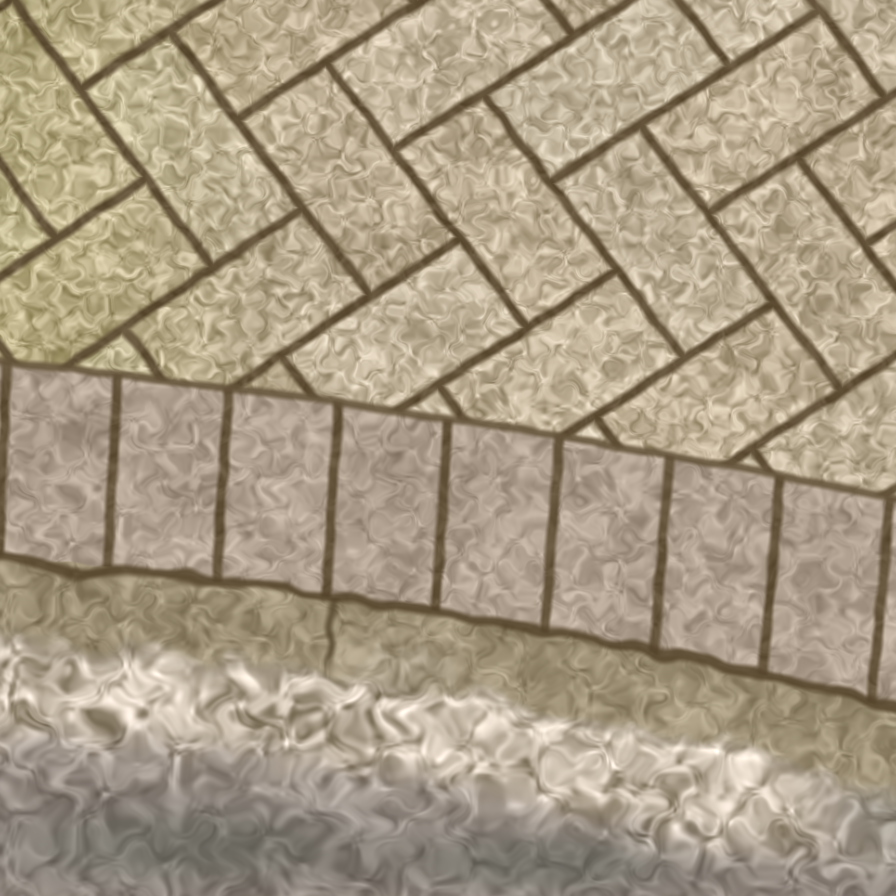
Reproduce this texture procedurally as a WebGL 1 fragment shader.

```glsl
precision highp float;
uniform vec2 u_resolution;

float hash(vec2 p) {
  return fract(sin(dot(p, vec2(127.1, 311.7))) * 43758.5453);
}

float noise(vec2 p) {
  vec2 i = floor(p), f = fract(p);
  f = f * f * (3.0 - 2.0 * f);
  return mix(mix(hash(i), hash(i + vec2(1.0, 0.0)), f.x),
             mix(hash(i + vec2(0.0, 1.0)), hash(i + vec2(1.0, 1.0)), f.x), f.y);
}

float fbm(vec2 p) {
  float sum = 0.0, amp = 0.5;
  for (int k = 0; k < 4; k++) {
    sum += amp * noise(p);
    p = mat2(1.6, 1.2, -1.2, 1.6) * p + 7.3;
    amp *= 0.5;
  }
  return sum / 0.9375;
}

// Signed, wormy grain centred on zero
float grain(vec2 p, float freq) {
  vec2 w = vec2(noise(p * freq * 0.6), noise(p * freq * 0.6 + 31.0)) - 0.5;
  vec2 q = p * freq + w * 2.4;
  return noise(q) + 0.5 * noise(q * 1.9 + 17.0) - 0.75;
}

float ellipseGlow(vec2 p, vec2 centre, vec2 radius) {
  vec2 d = (p - centre) / radius;
  return exp(-dot(d, d));
}

float line(float dist, float halfWidth, float soft) {
  return 1.0 - smoothstep(halfWidth - soft, halfWidth + soft, dist);
}

// Skewed grid coordinates along the two brick directions
vec2 gridCoords(vec2 p, vec2 origin, vec2 a, vec2 b) {
  p.y *= 0.98 - 0.03 * max(0.0, 1.0 - p.x * 2.56);
  vec2 d = p - origin;
  return vec2(d.x * b.y - d.y * b.x, a.x * d.y - a.y * d.x) / (a.x * b.y - a.y * b.x);
}

// Distance to the nearest joint three cells long, repeating every four
float jointDistance(float across, float along, float shift) {
  float k = floor(across + 0.5);
  float t = mod(along - k + shift, 4.0);
  float beyond = t > 3.0 ? min(t - 3.0, 4.0 - t) : 0.0;
  return length(vec2(across - k, beyond));
}

vec2 herringboneId(vec2 g) {
  vec2 c = floor(g);
  float e = mod(c.x - c.y, 4.0);
  if (e > 0.5 && e < 1.5) c.x -= 1.0;
  if (e > 1.5 && e < 2.5) c.y -= 1.0;
  return c;
}

vec3 herringbone(vec2 p, vec3 jointColor) {
  vec2 wobble = (vec2(noise(p * 45.0), noise(p * 45.0 + 9.0)) - 0.5) * 0.003;
  vec2 g = gridCoords(p + wobble, vec2(0.1888, 0.0326), vec2(0.1003, -0.0625), vec2(0.0749, 0.0971));
  float d = 0.12 * min(jointDistance(g.x, g.y, 0.0), jointDistance(g.y, g.x, 1.0));
  float tone = hash(herringboneId(g)) - 0.5;
  vec3 stone = mix(vec3(0.72, 0.68, 0.52), vec3(0.745, 0.69, 0.59), smoothstep(0.0, 0.4, p.x));
  stone += tone * vec3(0.03, 0.04, 0.05) + (fbm(p * 14.0) - 0.5) * 0.12;
  stone += grain(p, 115.0) * vec3(0.27, 0.27, 0.29);
  stone += 0.035 * line(abs(d - 0.012), 0.003, 0.004);
  return mix(stone, jointColor + grain(p, 90.0) * 0.1, 0.94 * line(d, 0.005, 0.0033));
}

vec3 borderCourse(vec2 p, float v, vec3 jointColor) {
  float u = (p.x + v * (0.009 + 0.013 * p.x) - 0.0078) / 0.1233;
  u += (noise(p * 40.0) - 0.5) * 0.025;
  float d = abs(u - floor(u + 0.5)) * 0.1233;
  vec3 stone = vec3(0.685, 0.625, 0.56) + (hash(vec2(floor(u), 3.0)) - 0.5) * 0.035;
  stone += (fbm(p * 16.0 + 5.0) - 0.5) * 0.10 + grain(p, 95.0) * 0.19;
  return mix(stone, jointColor + grain(p, 90.0) * 0.1, 0.9 * line(d, 0.0055, 0.0033));
}

// Kerb, pale worn strip and road; q is the depth below the border course
vec3 kerbAndRoad(vec2 p, float q) {
  float edge = q + (fbm(p * 18.0) - 0.5) * 0.05;
  float rough = grain(p, 65.0);
  vec3 kerb = vec3(0.60, 0.55, 0.44) + (fbm(p * 20.0) - 0.5) * 0.16 + grain(p, 90.0) * 0.19;
  vec3 road = vec3(0.57, 0.53, 0.50) + (fbm(p * 12.0) - 0.5) * 0.12 + rough * 0.24;
  float shade = ellipseGlow(p, vec2(0.20, 0.945), vec2(0.20, 0.045))
              + ellipseGlow(p, vec2(0.61, 0.965), vec2(0.15, 0.035))
              + ellipseGlow(p, vec2(0.99, 0.91), vec2(0.05, 0.055));
  road = mix(road, vec3(0.42, 0.42, 0.385) + rough * 0.1, min(shade, 1.0) * 0.8);
  vec3 pale = vec3(0.76, 0.71, 0.64) + rough * vec3(0.45, 0.45, 0.48);
  float spill = ellipseGlow(p, vec2(0.45, 0.765), vec2(0.07, 0.06));
  float worn = smoothstep(0.075, 0.115, edge) * (1.0 - smoothstep(0.16, 0.24, edge));
  worn *= 1.0 - 0.55 * smoothstep(0.86, 0.96, p.x);
  vec3 col = mix(kerb, road, smoothstep(0.08, 0.12, edge));
  col = mix(col, pale, clamp(worn + 0.65 * spill, 0.0, 1.0));
  col += 0.12 * line(abs(edge - 0.108), 0.004, 0.006) * smoothstep(0.35, 0.6, fbm(p * 9.0));
  float crackX = 0.374 - 0.08 * q + (noise(p * 50.0) - 0.5) * 0.01;
  float crack = line(abs(p.x - crackX), 0.004, 0.004) * (1.0 - smoothstep(0.06, 0.09, q));
  return mix(col, vec3(0.33, 0.28, 0.18), 0.8 * crack);
}

void main() {
  vec2 p = gl_FragCoord.xy / u_resolution;
  p.y = 1.0 - p.y;
  vec3 jointColor = vec3(0.36, 0.295, 0.195);
  float ragged = noise(p * 38.0) - 0.5;
  float top = 0.4036 + 0.10 * p.x + 0.0538 * p.x * p.x + ragged * 0.004;
  float bottom = 0.621 + 0.09 * p.x + 0.0768 * p.x * p.x + ragged * 0.009;
  float v = (p.y - top) / (bottom - top);

  // Three surfaces from the paving down to the road
  vec3 col = herringbone(p, jointColor);
  col = mix(col, borderCourse(p, v, jointColor), smoothstep(-0.002, 0.002, p.y - top));
  col = mix(col, kerbAndRoad(p, p.y - bottom), smoothstep(-0.002, 0.002, p.y - bottom));

  // Long joints above and below the border course
  col = mix(col, jointColor + 0.03, 0.85 * line(abs(p.y - top), 0.0045, 0.0035));
  float lowerWidth = 0.004 + 0.004 * noise(p * 24.0 + 3.0);
  float sag = 0.012 * ellipseGlow(p, vec2(0.085, 0.64), vec2(0.035, 0.05));
  col = mix(col, jointColor - 0.03, 0.85 * line(abs(p.y - bottom - sag), lowerWidth, 0.004));
  gl_FragColor = vec4(clamp(col, 0.0, 1.0), 1.0);
}
```
